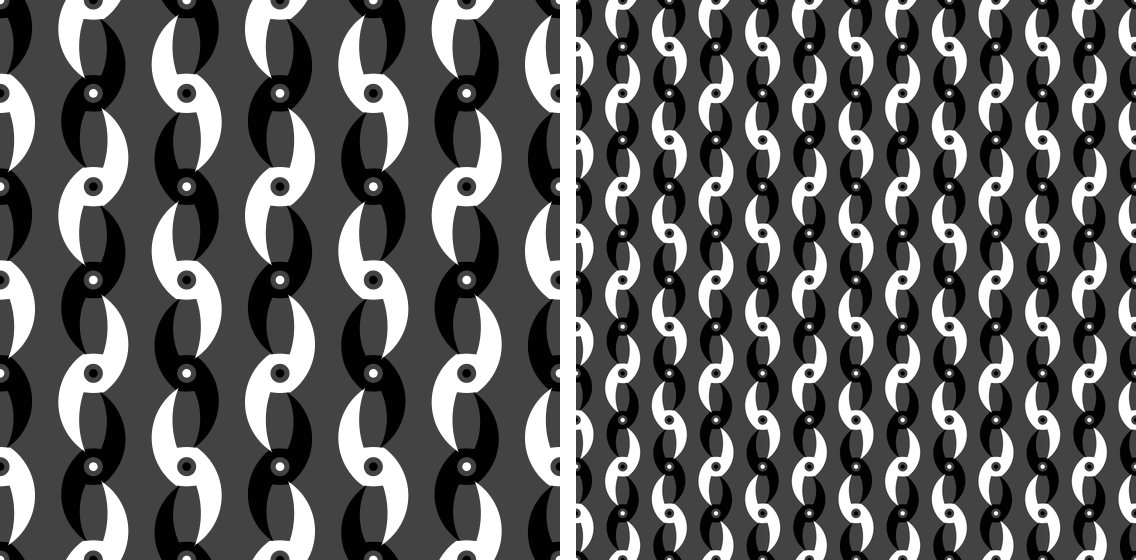
Left: one tile. Right: repeated 2 by 2.
Reproduce this pattern procedurally as a WebGL 1 fragment shader.

```glsl
precision highp float;
// Columns of interlocking S-shaped swirls, alternately black and white, on grey.
// Each swirl is a disc with two crescent arms cut from circles; it is mirrored in
// every other column, and a ringed dot in the opposite tone marks its centre.

uniform vec2 u_resolution;

const float CELLS = 6.0; // swirls across and down; even, so that the canvas tiles
const vec3 GREY = vec3(0.263);
const vec3 BLACK = vec3(0.005);
const vec3 WHITE = vec3(1.0);

float disc(vec2 p, float radius) {
  return length(p) - radius;
}

// Circle whose rightmost point is apex and whose edge passes through tip.
float discThrough(vec2 p, vec2 apex, vec2 tip) {
  vec2 span = apex - tip;
  float radius = dot(span, span) / (2.0 * span.x);
  return disc(p - apex + vec2(radius, 0.0), radius);
}

float smoothUnion(float a, float b, float blend) {
  float h = max(blend - abs(a - b), 0.0) / blend;
  return min(a, b) - 0.25 * h * h * blend;
}

// Crescent rising to the right of the hub, cut level with the hub's underside.
float crescent(vec2 p, vec2 outerApex, vec2 innerApex, vec2 tip, float hub) {
  float outer = discThrough(p, outerApex, tip);
  float inner = discThrough(p, innerApex, tip);
  return max(max(outer, -inner), -hub - p.y);
}

// The light swirl is slightly larger than the dark one.
float swirl(vec2 p, float isLight) {
  vec2 outerApex = mix(vec2(0.344, 0.297), vec2(0.375, 0.31), isLight);
  vec2 innerApex = mix(vec2(0.145, 0.48), vec2(0.152, 0.5), isLight);
  vec2 tip = mix(vec2(0.066, 0.805), vec2(0.088, 0.84), isLight);
  float hub = mix(0.188, 0.203, isLight);
  float arms = min(crescent(p, outerApex, innerApex, tip, hub),
                   crescent(-p, outerApex, innerApex, tip, hub));
  return smoothUnion(arms, disc(p, hub), 0.03);
}

vec3 paint(vec3 base, vec3 ink, float dist, float pixel) {
  return mix(base, ink, clamp(0.5 - dist / pixel, 0.0, 1.0));
}

vec3 paintSwirl(vec3 base, vec2 p, float isLight, float pixel) {
  vec3 color = paint(base, mix(BLACK, WHITE, isLight), swirl(p, isLight), pixel);
  color = paint(color, GREY, disc(p, 0.102), pixel);
  return paint(color, mix(WHITE, BLACK, isLight), disc(p, 0.046), pixel);
}

void main() {
  vec2 p = gl_FragCoord.xy / u_resolution * CELLS;
  float pixel = CELLS / min(u_resolution.x, u_resolution.y);

  // Swirls reach past their cells, so draw the ones below and above.
  float column = floor(p.x + 0.5);
  float lowerRow = floor(p.y);
  float lightRow = lowerRow + 1.0 - mod(column + lowerRow, 2.0);
  float darkRow = 2.0 * lowerRow + 1.0 - lightRow;

  // Odd columns lean right, even columns lean left.
  float x = (p.x - column) * (2.0 * mod(column, 2.0) - 1.0);
  vec3 color = paintSwirl(GREY, vec2(x, p.y - darkRow), 0.0, pixel);
  color = paintSwirl(color, vec2(x, p.y - lightRow), 1.0, pixel);
  gl_FragColor = vec4(color, 1.0);
}
```
